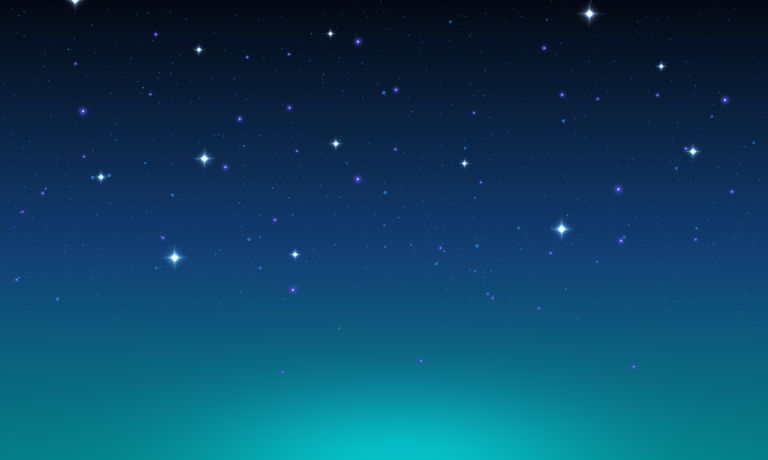
Give the GLSL for this background, as a Shadertoy shader.

```glsl
// A clear night sky fading from near black through blue to a teal horizon glow.
// The sky is a ramp of colour stops plus one elliptical glow; the stars are
// jittered cellular points in four layers: dust, blue dots, violet orbs, sparkles.

// Sky colours, from zenith to horizon, and the heights of the inner stops
const vec3 ZENITH  = vec3(0.012, 0.035, 0.075);
const vec3 NIGHT   = vec3(0.043, 0.140, 0.265);
const vec3 BLUE    = vec3(0.070, 0.245, 0.455);
const vec3 TEAL    = vec3(0.040, 0.390, 0.490);
const vec3 HORIZON = vec3(0.015, 0.490, 0.520);
const float NIGHT_Y = 0.72;
const float BLUE_Y  = 0.45;
const float TEAL_Y  = 0.20;

// Horizon glow, in fractions of the canvas
const vec3 GLOW_COLOR  = vec3(0.005, 0.270, 0.260);
const vec2 GLOW_CENTER = vec2(0.52, 0.0);
const vec2 GLOW_SIZE   = vec2(0.26, 0.16);

// Star colours, and cell sizes in canvas heights
const vec3 DOT_COLOR     = vec3(0.13, 0.52, 0.92);
const vec3 ORB_COLOR     = vec3(0.34, 0.30, 0.92);
const vec3 ORB_CORE      = vec3(0.72, 0.72, 1.00);
const vec3 SPARKLE_COLOR = vec3(0.66, 0.82, 1.00);
const float DUST_CELL    = 0.045;
const float DOT_CELL     = 0.055;
const float ORB_CELL     = 0.140;
const float SPARKLE_CELL = 0.270;

struct Star {
    vec2 offset;   // from the star to the point being shaded
    float height;  // of the star above the bottom edge
    float chance;  // random value that decides presence
    float size;    // random value that decides size
};

vec4 hash4(vec2 cell, float seed) {
    vec4 v = fract(vec4(cell.xyx, cell.y + seed) * vec4(0.1031, 0.1030, 0.0973, 0.1099)
                   + seed * 0.137);
    v += dot(v, v.wzxy + 33.33);
    return fract((v.xxyz + v.yzzw) * v.zywx);
}

// One jittered star per cell, kept clear of the cell border
Star cellStar(vec2 p, float cellSize, float seed) {
    vec2 cell = floor(p / cellSize);
    vec4 h = hash4(cell, seed);
    vec2 center = (cell + mix(vec2(0.14), vec2(0.86), h.xy)) * cellSize;
    return Star(p - center, center.y, h.z, h.w);
}

// Soft-edged disc that dims when smaller than a pixel
float disc(float d, float radius, float pixel) {
    float edge = 0.7 * pixel;
    return (1.0 - smoothstep(max(radius - edge, 0.0), radius + edge, d))
           * min(1.0, radius / edge);
}

vec3 skyColor(vec2 uv) {
    vec3 color = mix(HORIZON, TEAL, clamp(uv.y / TEAL_Y, 0.0, 1.0));
    color = mix(color, BLUE, clamp((uv.y - TEAL_Y) / (BLUE_Y - TEAL_Y), 0.0, 1.0));
    color = mix(color, NIGHT, clamp((uv.y - BLUE_Y) / (NIGHT_Y - BLUE_Y), 0.0, 1.0));
    color = mix(color, ZENITH, clamp((uv.y - NIGHT_Y) / (1.0 - NIGHT_Y), 0.0, 1.0));
    vec2 g = (uv - GLOW_CENTER) / GLOW_SIZE;
    return color + GLOW_COLOR * exp(-dot(g, g));
}

// Four-pointed star: crossed rays, a halo and a bright core
float sparkle(vec2 offset, float reach, float pixel) {
    vec2 q = abs(offset);
    float d = length(q);
    float thin = max(0.09 * reach, 0.45 * pixel);
    float rays = exp(-q.x / thin - 3.0 * q.y / reach)
               + exp(-q.y / thin - 3.0 * q.x / reach);
    float halo = 0.3 * exp(-pow(d / (0.4 * reach), 2.0));
    float core = exp(-pow(d / (0.15 * reach + 0.3 * pixel), 2.0));
    return (rays + halo + core) * (1.0 - smoothstep(0.6 * reach, 1.1 * reach, d));
}

void mainImage(out vec4 fragColor, in vec2 fragCoord) {
    vec2 uv = fragCoord / iResolution.xy;
    vec2 p = fragCoord / iResolution.y;
    float pixel = 1.0 / iResolution.y;
    vec3 color = skyColor(uv);

    // Two overlaid layers of dust and blue dots, densest in the middle band
    for (int i = 0; i < 2; i++) {
        float seed = float(i) * 7.0;
        Star dust = cellStar(p, DUST_CELL, 3.0 + seed);
        float dustOn = step(dust.chance, 0.6 * smoothstep(0.22, 0.45, dust.height));
        color = mix(color, DOT_COLOR, 0.55 * dustOn
                    * disc(length(dust.offset), mix(0.0006, 0.0014, dust.size), pixel));

        Star dot0 = cellStar(p, DOT_CELL, 5.0 + seed);
        float band = smoothstep(0.24, 0.42, dot0.height)
                   * mix(1.0, 0.35, smoothstep(0.52, 0.80, dot0.height));
        float radius = mix(0.0012, 0.0042, pow(dot0.size, 4.0));
        color = mix(color, DOT_COLOR, 0.75 * step(dot0.chance, 0.28 * band)
                    * disc(length(dot0.offset), radius, pixel));
    }

    // Violet orbs with a pale core
    Star orb = cellStar(p, ORB_CELL, 11.0);
    float orbOn = step(orb.chance, 0.65 * smoothstep(0.10, 0.50, orb.height));
    float orbRadius = mix(0.0035, 0.0085, pow(orb.size, 3.0));
    float orbDist = length(orb.offset);
    color = mix(color, ORB_COLOR, 0.9 * orbOn * exp(-pow(orbDist / orbRadius, 2.0)));
    color = mix(color, ORB_CORE, orbOn * disc(orbDist, 0.3 * orbRadius, pixel));

    // White sparkles in the upper sky
    Star bright = cellStar(p, SPARKLE_CELL, 17.0);
    float brightOn = step(bright.chance, 0.85) * step(0.43, bright.height);
    float reach = mix(0.014, 0.036, bright.size * bright.size);
    color += SPARKLE_COLOR * brightOn * sparkle(bright.offset, reach, pixel);

    fragColor = vec4(clamp(color, 0.0, 1.0), 1.0);
}
```
